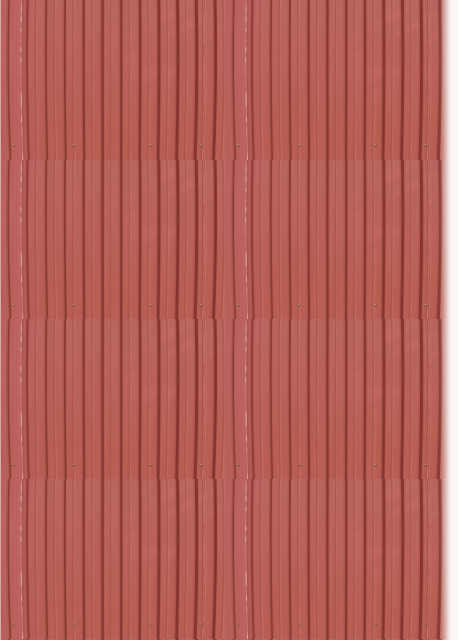
Reproduce this texture procedurally as a WebGL 1 fragment shader.

```glsl
precision highp float;
uniform vec2 u_resolution;

const vec2 TILE = vec2(0.491, 0.2495);     // repeat size, share of the canvas
const float TILE_ASPECT = 0.711;           // tile height over width
const float RIB_START = 0.037;
const float RIB_STEP = 0.0838;
const float RIB_THIN = 0.0034;             // half widths, left to right
const float RIB_THICK = 0.0066;
const float TAPER = 0.020;                 // narrowing towards the tile foot
const vec4 SCREW_X = vec4(0.060, 0.330, 0.671, 0.893);
const float SCREW_Y = 0.088;
const vec2 FADE = vec2(0.955, 0.988);
const vec3 PAINT_TOP = vec3(0.728, 0.392, 0.372);
const vec3 PAINT_FOOT = vec3(0.722, 0.368, 0.328);
const vec3 PINK = vec3(0.728, 0.378, 0.378);
const vec3 GROOVE = vec3(0.520, 0.205, 0.180);
const vec3 SHADE = vec3(0.635, 0.300, 0.270);
const vec3 RIDGE = vec3(0.780, 0.475, 0.445);
const vec3 SCRATCH = vec3(0.880, 0.720, 0.700);
const vec3 SCREW = vec3(0.470, 0.300, 0.220);
const vec3 WHITE = vec3(0.985, 0.970, 0.970);

float hash(vec2 p) {
  p = fract(p * vec2(0.1031, 0.1137));
  p += dot(p, p.yx + 33.33);
  return fract((p.x + p.y) * p.x * 7.31);
}

float noise(vec2 p) {
  vec2 i = floor(p), f = fract(p);
  f = f * f * (3.0 - 2.0 * f);
  return mix(mix(hash(i), hash(i + vec2(1.0, 0.0)), f.x),
             mix(hash(i + vec2(0.0, 1.0)), hash(i + 1.0), f.x), f.y);
}

// Coverage of a stripe, softened over one pixel
float stripe(float dist, float halfWidth, float pixel) {
  return clamp((halfWidth - abs(dist)) / pixel + 0.5, 0.0, 1.0);
}

void main() {
  vec2 uv = gl_FragCoord.xy / u_resolution;
  vec2 p = fract(vec2(uv.x, uv.y - 1.0) / TILE);
  float pixel = 1.0 / (u_resolution.x * TILE.x);

  // Barrel bend of the sheet
  float bend = (p.y - 0.65) / 0.65;
  float x = 0.5 + (p.x - 0.5) / (1.0 - TAPER * bend * bend);

  // Painted metal with faint streaks, grain and slanted smudges
  vec3 color = mix(PAINT_FOOT, PAINT_TOP, smoothstep(0.0, 1.0, p.y));
  color = mix(color, PINK, 0.6 * (1.0 - smoothstep(0.03, 0.25, x)));
  color += 0.018 * (noise(vec2(x * 70.0, p.y * 3.0)) - 0.5);
  color += 0.014 * (noise(p * vec2(230.0, 160.0)) - 0.5);
  float smudge = noise(vec2(p.x * 7.0 + p.y * 3.0, (p.y - p.x * 0.7) * 16.0));
  float smudgeArea = smoothstep(0.32, 0.05, length((p - vec2(0.76, 0.70)) * vec2(1.0, TILE_ASPECT)));
  color += vec3(0.030, 0.028, 0.020) * smudgeArea * smoothstep(0.45, 0.95, smudge);

  // Grooves: soft shade beside a dark core
  float rib = (x - RIB_START) / RIB_STEP;
  float id = floor(rib + 0.5);
  float d = (rib - id) * RIB_STEP;
  float halfWidth = mix(RIB_THIN, RIB_THICK, x) * mix(0.9, 1.1, hash(vec2(id + 20.0, 4.0)));
  color = mix(color, SHADE, 0.65 * stripe(d + 0.002, halfWidth + 0.004, 2.0 * pixel));
  color = mix(color, GROOVE, mix(0.75, 1.0, x) * stripe(d, halfWidth, pixel));

  // Raised ridges between grooves, worn unevenly
  float ridge = (fract(rib) - 0.5) * RIB_STEP;
  float wear = noise(vec2(floor(rib) * 9.0 + 50.0, p.y * 13.0));
  color = mix(color, SHADE, 0.50 * stripe(ridge + 0.006, 0.0032, pixel));
  color = mix(color, RIDGE, mix(0.25, 0.60, wear) * stripe(ridge, 0.0024, pixel));

  // Sheet overlaps with chipped pale edges
  float chips = smoothstep(0.35, 0.85, noise(vec2(7.0, p.y * 32.0)));
  color = mix(color, PINK * 1.03, 0.6 * stripe(x - 0.073, 0.012, pixel));
  color = mix(color, SHADE, 0.5 * stripe(x - 0.100, 0.004, pixel));
  color = mix(color, SCRATCH, mix(0.30, 1.0, chips) * stripe(x - 0.093, 0.0020, pixel));
  float rightChips = smoothstep(0.3, 0.8, noise(vec2(31.0, p.y * 24.0)));
  color = mix(color, SHADE, 0.6 * stripe(x - 0.902, 0.003, pixel));
  color = mix(color, RIDGE, mix(0.4, 0.9, rightChips) * stripe(x - 0.909, 0.0024, pixel));

  // Screws along the foot
  for (int i = 0; i < 4; i++) {
    vec2 q = (p - vec2(SCREW_X[i], SCREW_Y)) * vec2(1.0, TILE_ASPECT);
    color = mix(color, SCREW, 0.75 * stripe(length(q), 0.0062, pixel));
    color = mix(color, SCRATCH, 0.7 * stripe(length(q - vec2(-0.001, 0.003)), 0.0030, pixel));
  }

  // Pale left margin and white fade on the right
  color = mix(color, WHITE, 0.5 * (1.0 - smoothstep(0.0008, 0.0030, uv.x)));
  color = mix(color, WHITE, smoothstep(FADE.x, FADE.y, uv.x));
  gl_FragColor = vec4(color, 1.0);
}
```
